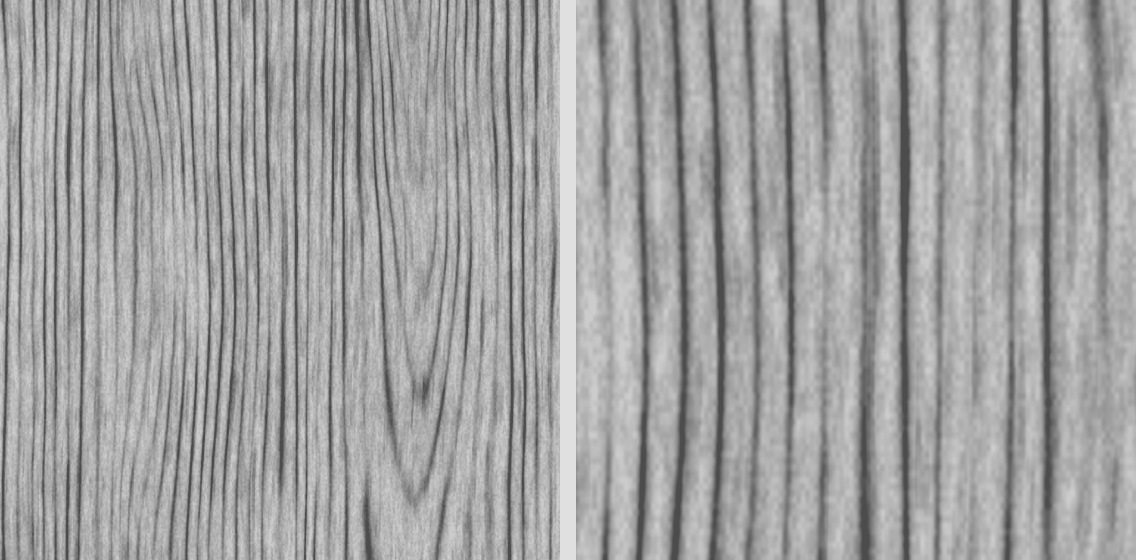
Left, the full canvas; right, a detail of the centre.
Give the GLSL for this texture, as a WebGL 2 fragment shader.

```glsl
#version 300 es
precision highp float;
// Grey brushed wood with long vertical grain. Grooves are the contours of a
// warped ring phase that bends into V shapes around two cathedral axes;
// short cracks, stretched fibres and fine grit are layered on top.

uniform vec2 u_resolution;
out vec4 fragColor;

const float RING_COUNT = 42.0;
const float MAIN_AXIS = 0.74;
const float SIDE_AXIS = 0.26;

float hash(vec2 p) {
  vec3 q = fract(vec3(p.xyx) * vec3(0.1031, 0.1030, 0.0973));
  q += dot(q, q.yzx + 33.33);
  return fract((q.x + q.y) * q.z);
}

float noise(vec2 p) {
  vec2 i = floor(p);
  vec2 f = fract(p);
  vec2 w = f * f * (3.0 - 2.0 * f);
  float low = mix(hash(i), hash(i + vec2(1.0, 0.0)), w.x);
  float high = mix(hash(i + vec2(0.0, 1.0)), hash(i + vec2(1.0, 1.0)), w.x);
  return mix(low, high, w.y);
}

float bell(float x, float width) {
  float t = x / width;
  return exp(-t * t);
}

// Gentle sideways drift shared by every layer of the grain.
float drift(vec2 p) {
  return 0.022 * (noise(vec2(p.x * 5.0, p.y * 2.2) + 7.0) - 0.5)
       + 0.005 * (noise(vec2(p.x * 14.0, p.y * 7.0) + 31.0) - 0.5);
}

// Ring phase: upright lines far away, V-shaped contours near the axes.
float ringPhase(vec2 p) {
  float d = p.x - MAIN_AXIS;
  float phase = RING_COUNT * sqrt(d * d + 0.0007);
  phase -= 5.0 * (p.y - 0.5) * bell(d, 0.07);
  phase += 2.6 * (noise(vec2(3.0, p.y * 3.0)) - 0.5) * bell(p.x - SIDE_AXIS, 0.05);
  return phase + 0.9 * noise(vec2(p.x * 21.0, p.y * 1.6) + 53.0);
}

// Darkness of a groove: a narrow core inside a softer shoulder.
float groove(float phase, float depth) {
  float f = fract(phase) - 0.5;
  return depth * (0.27 * bell(f, 0.11) + 0.13 * bell(f + 0.04, 0.27));
}

// Short thin cracks running along the grain.
float crack(vec2 p, float density, float stretch) {
  float n = noise(vec2(p.x * density, p.y * stretch) + 91.0);
  return smoothstep(0.3, 0.06, n);
}

void main() {
  vec2 p = gl_FragCoord.xy / u_resolution;
  vec2 g = vec2(p.x + drift(p), p.y);

  // Calm panels around the axes carry shallower grooves.
  float calm = max(bell(g.x - MAIN_AXIS, 0.05),
                   0.85 * bell(g.x - SIDE_AXIS, 0.045));

  // Groove depth changes from line to line and along each line.
  float strength = noise(vec2(g.x * 46.0, g.y * 4.0) + 17.0);
  float depth = mix(0.3, 1.25, smoothstep(0.1, 0.85, strength));
  depth *= mix(1.0, 0.38, calm);

  // Broad light and dark areas.
  float tone = 0.732 - 0.035 * calm;
  tone += 0.07 * (noise(p * vec2(9.0, 3.5) + 11.0) - 0.5);

  // Grooves and cracks.
  tone -= groove(ringPhase(g), depth);
  float patches = smoothstep(0.25, 0.75, noise(g * vec2(16.0, 5.0) + 41.0));
  tone -= 0.15 * patches * crack(g, 110.0, 7.0);
  tone -= 0.08 * crack(g + 0.37, 170.0, 16.0);

  // Fibres and grit.
  tone += 0.10 * (noise(g * vec2(210.0, 22.0)) - 0.5);
  tone += 0.08 * (noise(g * vec2(300.0, 70.0) + 5.0) - 0.5);
  tone += 0.09 * (noise(p * vec2(380.0, 260.0) + 23.0) - 0.5);

  fragColor = vec4(vec3(clamp(tone, 0.3, 0.8)), 1.0);
}
```
